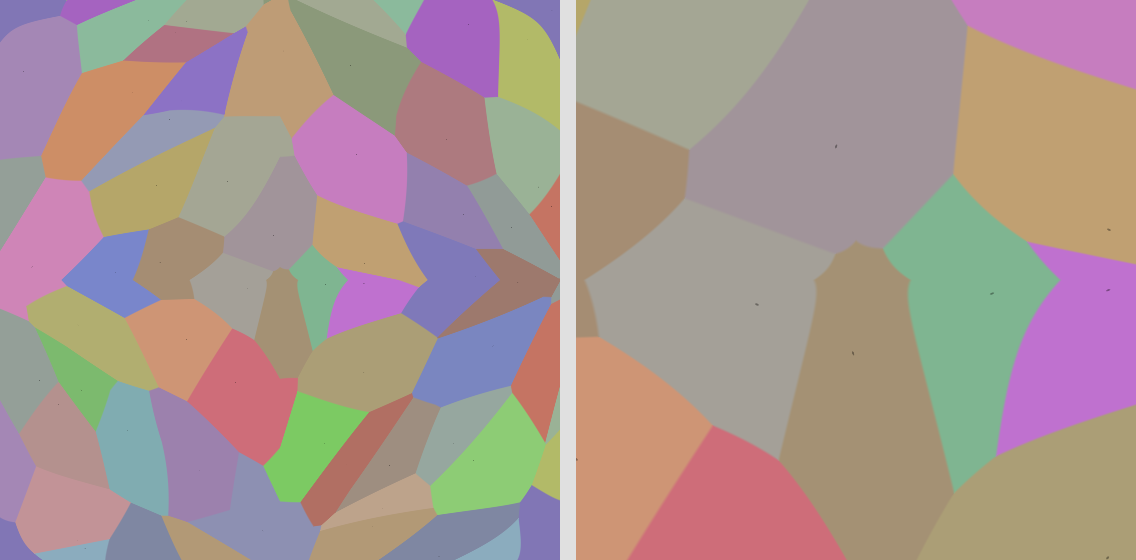
Left: the whole. Right: its middle third, enlarged.
Reproduce this pattern procedurally as a three.js fragment shader.

```glsl
// Flat muted Voronoi cells on a sphere, unfolded to a square by an equal-area octahedral map.

#define CELLS 52         // number of sites on the sphere
#define SCATTER 0.62     // how far sites stray from an even spread
#define SEED 7.3         // changes the arrangement
#define TINT_SPREAD 0.21 // colour variation between cells of one family
#define EDGE 0.0011      // half width of the smoothed border, canvas units
#define DOT_RADIUS 0.0008
#define DOT_STRENGTH 0.35
#define SPHERE_SCALE 3.545 // sphere length per canvas length, sqrt(4 pi)

varying vec2 vUv;

const float PI = 3.14159;

// Sine-free hash: one number to three in 0..1
vec3 hash3(float n) {
  vec3 p = fract(vec3(n) * vec3(0.1031, 0.1030, 0.0973));
  p += dot(p, p.yzx + 33.33);
  return fract((p.xxy + p.yzz) * p.zyx);
}

// Canvas position to a unit direction; the outer triangles fold to the far side
vec3 unfold(vec2 uv) {
  vec2 q = 2.0 * uv - 1.0;
  vec2 a = abs(q);
  float d = 1.0 - a.x - a.y;
  float r = 1.0 - abs(d);
  float phi = ((a.y - a.x) / max(r, 1e-5) + 1.0) * PI * 0.25;
  vec2 side = sign(q) * vec2(cos(phi), sin(phi));
  return vec3(side * r * sqrt(2.0 - r * r), sign(d) * (1.0 - r * r));
}

// Jittered golden spiral
vec3 sitePosition(float i) {
  float h = 1.0 - 2.0 * (i + 0.5) / float(CELLS);
  float angle = 2.0 * PI * fract(i * 0.618034);
  vec3 even = vec3(sqrt(1.0 - h * h) * vec2(cos(angle), sin(angle)), h);
  vec3 jitter = hash3(i * 3.17 + SEED) - 0.5;
  return normalize(even.yzx + SCATTER * jitter);
}

// Colour family chosen by area share, then varied per cell
vec3 cellColor(float i) {
  float pick = fract(i * 0.5698 + 0.13);
  vec3 family = vec3(0.71, 0.52, 0.49);                 // clay
  if (pick > 0.26) family = vec3(0.65, 0.68, 0.51);     // olive
  if (pick > 0.48) family = vec3(0.57, 0.63, 0.67);     // slate
  if (pick > 0.70) family = vec3(0.51, 0.47, 0.71);     // violet
  if (pick > 0.84) family = vec3(0.45, 0.74, 0.47);     // green
  if (pick > 0.94) family = vec3(0.72, 0.44, 0.78);     // orchid
  vec3 tint = hash3(i * 5.71 + SEED + 41.0) - 0.5;
  return clamp(family + TINT_SPREAD * tint, 0.39, 0.81);
}

void main() {
  vec3 p = unfold(vUv);

  // Two nearest sites
  float best = -2.0, next = -2.0;
  float bestId = 0.0, nextId = 0.0;
  vec3 bestSite = vec3(0.0), nextSite = vec3(0.0);
  for (int k = 0; k < CELLS; k++) {
    float id = float(k);
    vec3 site = sitePosition(id);
    float closeness = dot(p, site);
    if (closeness > best) {
      next = best; nextId = bestId; nextSite = bestSite;
      best = closeness; bestId = id; bestSite = site;
    } else if (closeness > next) {
      next = closeness; nextId = id; nextSite = site;
    }
  }

  // Smoothed border: distance to the plane between both sites
  float border = (best - next) / (length(bestSite - nextSite) * SPHERE_SCALE);
  float inside = smoothstep(-EDGE, EDGE, border);
  vec3 color = mix(cellColor(nextId), cellColor(bestId), inside);

  // Tiny faint mark on each site
  float siteDist = length(p - bestSite) / SPHERE_SCALE;
  float mark = 1.0 - smoothstep(0.5 * DOT_RADIUS, 1.5 * DOT_RADIUS, siteDist);
  color *= 1.0 - DOT_STRENGTH * mark;

  gl_FragColor = vec4(color, 1.0);
}
```
